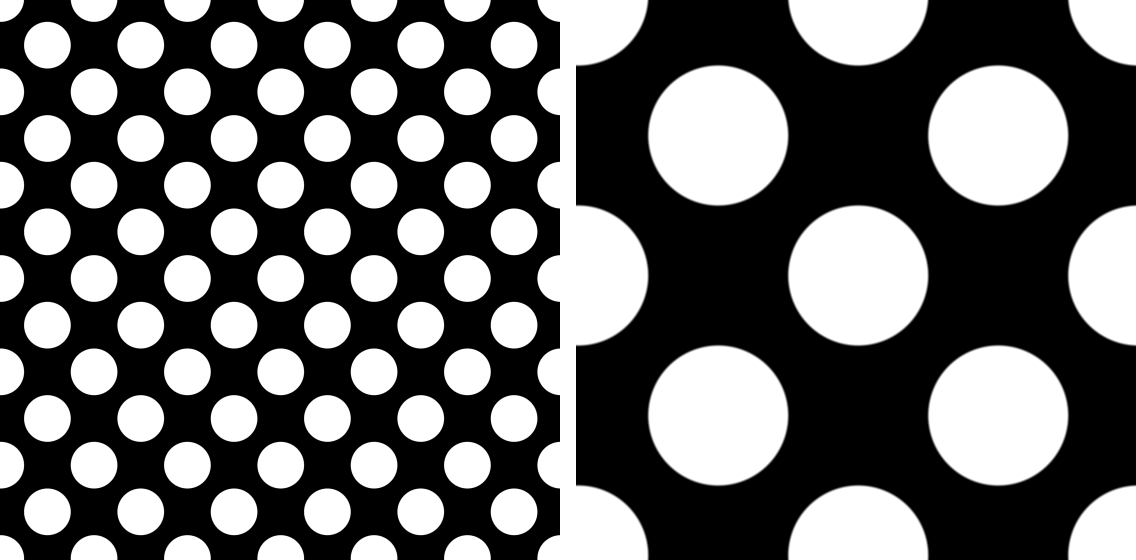
Left: the whole. Right: its middle third, enlarged.
Reproduce this pattern procedurally as a Shadertoy shader.

```glsl
// White polka dots on black, staggered like the spots on a five of dice.
// Each square cell holds one dot at its corners and one at its centre;
// a whole number of cells spans the canvas, so all edges wrap.

const float REPEATS = 6.0;                    // cells across and down
const float DOT_RADIUS = 0.25;                // in cell widths
const float EDGE_SOFTNESS = 0.006;            // half-width of the dot rim, in cells
const vec2 GRID_OFFSET = vec2(0.008, 0.016);  // slight shift, in cells
const vec3 GROUND_COLOR = vec3(0.0);
const vec3 DOT_COLOR = vec3(1.0);

// Distance to the nearest point of a unit square grid
float gridPointDistance(vec2 p) {
    return length(fract(p + 0.5) - 0.5);
}

// Signed distance to dots on two interleaved grids
float staggeredDots(vec2 p, float radius) {
    return min(gridPointDistance(p), gridPointDistance(p + 0.5)) - radius;
}

// Antialiased coverage of the inside of a shape
float fillMask(float dist, float halfWidth) {
    return 1.0 - smoothstep(-halfWidth, halfWidth, dist);
}

void mainImage(out vec4 fragColor, in vec2 fragCoord) {
    // Cell coordinates and the size of one pixel in them
    vec2 cell = fragCoord / iResolution.xy * REPEATS - GRID_OFFSET;
    float pixel = REPEATS / min(iResolution.x, iResolution.y);

    // Dots over the ground
    float dist = staggeredDots(cell, DOT_RADIUS);
    float dots = fillMask(dist, max(0.7 * pixel, EDGE_SOFTNESS));
    fragColor = vec4(mix(GROUND_COLOR, DOT_COLOR, dots), 1.0);
}
```
